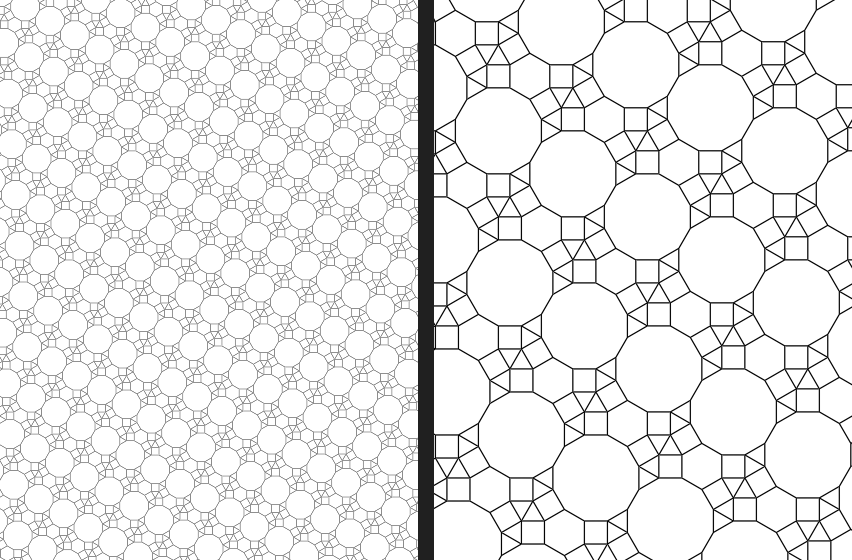
Left: the whole. Right: its middle third, enlarged.
Reproduce this pattern procedurally as a Shadertoy shader.

```glsl
// Thin black outlines of a tiling of dodecagons, hexagons, squares and triangles on white.

const float PI = 3.14159265;
const float R3 = sqrt(3.0);

// Distance to the outline of a regular polygon with unit sides.
float polygonOutline(vec2 p, float sides, float turn) {
    float sector = 2.0 * PI / sides;
    float angle = mod(atan(p.y, p.x) - turn + 0.5 * sector, sector) - 0.5 * sector;
    vec2 q = length(p) * vec2(cos(angle), abs(sin(angle)));
    return length(vec2(q.x - 0.5 / tan(0.5 * sector), max(q.y - 0.5, 0.0)));
}

float segment(vec2 p, vec2 a, vec2 b) {
    vec2 ab = b - a;
    return length(p - a - ab * clamp(dot(p - a, ab) / dot(ab, ab), 0.0, 1.0));
}

// Squares and triangle edge along the lower side of a dodecagon at the origin.
float lowerFringe(vec2 p) {
    float reach = 1.5 + 0.5 * R3;
    float d = polygonOutline(p - vec2(0.0, reach), 4.0, 0.0);
    d = min(d, polygonOutline(p - reach * vec2(-0.5 * R3, 0.5), 4.0, PI / 3.0));
    return min(d, segment(p, vec2(0.5, 1.0 + 0.5 * R3), vec2(0.5 + 0.5 * R3, 1.5 + 0.5 * R3)));
}

void mainImage(out vec4 fragColor, in vec2 fragCoord) {
    // One unit is one tile edge; y points down.
    float pixel = 72.9 / iResolution.y;
    vec2 p = vec2(fragCoord.x, iResolution.y - fragCoord.y) * pixel - vec2(4.271, 14.05);

    // Lattice: touching dodecagons along one axis, separated rows along the other.
    vec2 along = (2.0 + R3) * vec2(0.5 * R3, 0.5);
    vec2 across = vec2(0.5, 4.0 + 1.5 * R3);
    mat2 lattice = mat2(along, across);
    p -= lattice * round(inverse(lattice) * p);

    // Nearest edge among the neighbouring cells.
    float d = 10.0;
    for (int i = -2; i <= 1; i++) {
        for (int j = -1; j <= 1; j++) {
            vec2 q = p - lattice * vec2(i, j);
            d = min(d, polygonOutline(q, 12.0, 0.0));
            d = min(d, polygonOutline(q - vec2(-0.5 - 0.5 * R3, 1.5 + 0.5 * R3), 6.0, 0.0));
            d = min(d, segment(q, vec2(0.5, 2.0 + 0.5 * R3), vec2(0.0, 2.0 + R3)));
            // The strip between rows has half-turn symmetry.
            d = min(d, min(lowerFringe(q), lowerFringe(across - q)));
        }
    }

    // Filtered coverage of a hairline.
    float halfWidth = 0.0265;
    float soft = 0.65 * pixel;
    float ink = smoothstep(-soft, soft, d + halfWidth) - smoothstep(-soft, soft, d - halfWidth);
    fragColor = vec4(vec3(1.0 - ink), 1.0);
}
```
